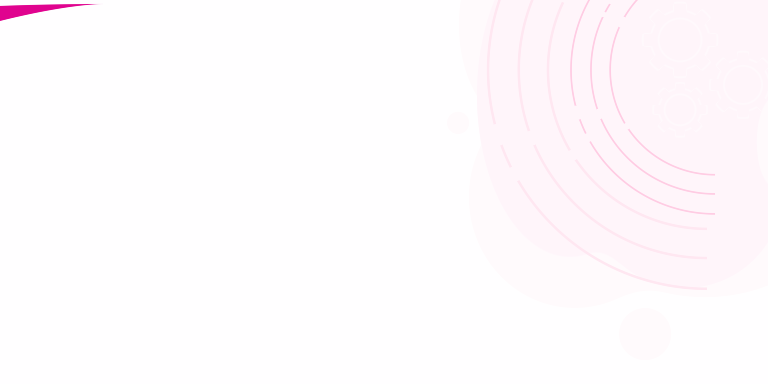
Give the GLSL for this background, as a Shadertoy shader.

```glsl
const vec3 PAPER = vec3(1.0, 0.998, 1.0);
const vec3 MIST = vec3(1.0, 0.981, 0.988);
const vec3 BLUSH = vec3(1.0, 0.961, 0.982);
const vec3 PALE_LINE = vec3(1.0, 0.905, 0.945);
const vec3 PINK_LINE = vec3(1.0, 0.80, 0.89);
const vec3 GEAR_LINE = vec3(1.0, 0.978, 0.988);
const vec3 MAGENTA = vec3(0.88, 0.01, 0.56);

float fill(float dist, float pixel) {
    return 1.0 - smoothstep(-0.6 * pixel, 0.6 * pixel, dist);
}

float ellipse(vec2 p, vec2 center, vec2 radii) {
    return (length((p - center) / radii) - 1.0) * min(radii.x, radii.y);
}

float smoothUnion(float a, float b, float blend) {
    float h = max(blend - abs(a - b), 0.0) / blend;
    return min(a, b) - 0.25 * h * h * blend;
}

// Positive inside the angular span, measured along the arc
float spanDepth(float angle, vec2 span, float radius) {
    return min(angle - span.x, span.y - angle) * radius;
}

// Arc swept from straight down, through the left, to endAngle, with two gaps
float brokenArc(vec2 p, vec2 center, float radius, float halfWidth,
                vec2 gapA, vec2 gapB, float endAngle) {
    vec2 q = center - p;
    float angle = atan(q.x, q.y);
    float d = abs(length(q) - radius) - halfWidth;
    d = max(d, -spanDepth(angle, vec2(0.0, endAngle), radius));
    d = max(d, spanDepth(angle, gapA, radius));
    return max(d, spanDepth(angle, gapB, radius));
}

float gearOutline(vec2 p, vec2 center, float radius, float teeth) {
    vec2 q = p - center;
    float tooth = smoothstep(-0.35, 0.35, cos(teeth * atan(q.y, q.x)));
    float rim = abs(length(q) - radius * mix(0.85, 1.08, tooth));
    float hub = abs(length(q) - radius * 0.62);
    return min(rim, hub) - 0.0025;
}

float outerBlob(vec2 p) {
    float d = ellipse(p, vec2(1.354, 0.935), vec2(0.159, 0.260));
    d = smoothUnion(d, ellipse(p, vec2(1.497, 0.487), vec2(0.276, 0.289)), 0.03);
    return smoothUnion(d, ellipse(p, vec2(1.836, 0.557), vec2(0.391, 0.331)), 0.06);
}

float innerBlob(vec2 p) {
    float d = ellipse(p, vec2(1.484, 0.753), vec2(0.242, 0.422));
    d = smoothUnion(d, ellipse(p, vec2(1.784, 0.505), vec2(0.255)), 0.05);
    return min(d, ellipse(p, vec2(1.797, 0.844), vec2(0.417, 0.390)));
}

// Tapered stroke running from the left edge to a pointed tip
float swoosh(vec2 p, vec2 tip, float thickness) {
    float t = max(1.0 - p.x / tip.x, 0.0);
    float top = tip.y - 0.005 * t * t;
    float bottom = tip.y - thickness * pow(t, 1.5);
    return max(max(p.y - top, bottom - p.y), p.x - tip.x);
}

void mainImage(out vec4 fragColor, in vec2 fragCoord) {
    float pixel = 1.0 / iResolution.y;
    vec2 p = fragCoord * pixel;
    vec3 color = PAPER;

    // Layered blobs, with a notch at the right edge
    float inner = innerBlob(p);
    float notch = ellipse(p, vec2(2.018, 0.630), vec2(0.047, 0.117));
    color = mix(color, MIST, fill(min(outerBlob(p), inner), pixel));
    color = mix(color, BLUSH, fill(max(inner, -notch), pixel));

    // Loose dots
    float dots = min(ellipse(p, vec2(1.193, 0.680), vec2(0.029)),
                     ellipse(p, vec2(1.680, 0.130), vec2(0.068)));
    color = mix(color, MIST, fill(dots, pixel));

    // Faint gears
    float gears = gearOutline(p, vec2(1.771, 0.896), 0.090, 8.0);
    gears = min(gears, gearOutline(p, vec2(1.935, 0.779), 0.080, 8.0));
    gears = min(gears, gearOutline(p, vec2(1.771, 0.714), 0.065, 8.0));
    color = mix(color, GEAR_LINE, 0.8 * fill(gears, pixel));

    // Wide pale arcs
    vec2 none = vec2(9.0);
    vec2 wide = vec2(1.841, 0.818);
    float pale = brokenArc(p, wide, 0.414, 0.0033, vec2(0.97, 1.04), none, 2.01);
    pale = min(pale, brokenArc(p, wide, 0.490, 0.0033, vec2(1.16, 1.24), none, 3.0));
    pale = min(pale, brokenArc(p, wide, 0.570, 0.0033, vec2(1.04, 1.11), vec2(1.22, 1.32), 3.0));
    color = mix(color, PALE_LINE, fill(pale, pixel));

    // Fine pink arcs
    vec2 fine = vec2(1.862, 0.818);
    float pink = brokenArc(p, fine, 0.273, 0.0022, vec2(0.97, 1.035), vec2(1.99, 2.10), 3.0);
    pink = min(pink, brokenArc(p, fine, 0.323, 0.0022, vec2(1.165, 1.25), vec2(2.01, 2.055), 2.13));
    pink = min(pink, brokenArc(p, fine, 0.375, 0.0022, vec2(1.05, 1.113), vec2(1.22, 1.32), 3.0));
    color = mix(color, PINK_LINE, fill(pink, pixel));

    // Corner accent
    color = mix(color, MAGENTA, fill(swoosh(p, vec2(0.266, 0.9896), 0.0443), pixel));
    fragColor = vec4(color, 1.0);
}
```
